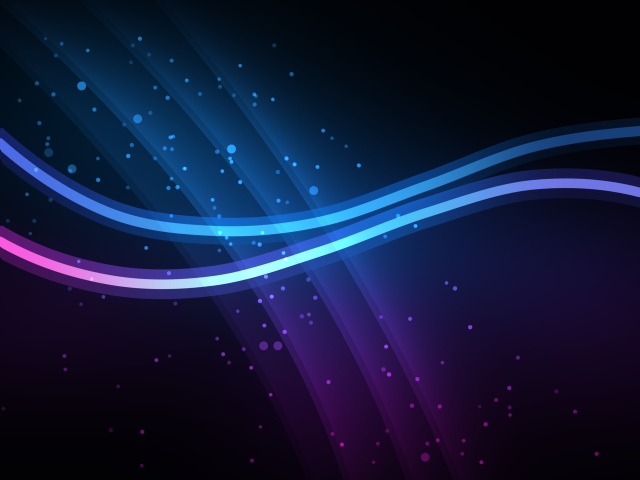
This background is drawn by a Shadertoy shader. Its source:

```glsl
float hash(float n) {
    return fract(sin(n * 127.1) * 43758.55);
}

float glow(vec2 p, vec2 center, vec2 spread) {
    vec2 q = (p - center) / spread;
    return exp(-dot(q, q));
}

// Smooth curve through heights spaced evenly along x
float curveHeight(float x, float heights[9]) {
    float s = clamp(x / 0.2222, 0.0, 5.999);
    int i = int(s);
    float f = s - float(i);
    float a = heights[i], b = heights[i + 1], c = heights[i + 2], d = heights[i + 3];
    return b + 0.5 * f * (c - a + f * (2.0 * a - 5.0 * b + 4.0 * c - d
             + f * (3.0 * (b - c) + d - a)));
}

float curveDistance(vec2 p, float heights[9]) {
    float e = 0.004;
    float h = curveHeight(p.x, heights);
    float slope = (curveHeight(p.x + e, heights) - curveHeight(p.x - e, heights)) / (2.0 * e);
    return (p.y - h) / sqrt(1.0 + slope * slope);
}

// Four colours from left to right
vec3 ramp(float x, vec3 a, vec3 b, vec3 c, vec3 d) {
    vec3 color = mix(a, b, smoothstep(0.0, 0.5, x));
    color = mix(color, c, smoothstep(0.5, 0.85, x));
    return mix(color, d, smoothstep(0.78, 1.2, x));
}

float band(float d, float halfWidth, float aa) {
    return 1.0 - smoothstep(halfWidth - aa, halfWidth + aa, abs(d));
}

vec3 ribbon(vec3 base, float d, float width, float coreWidth, vec3 core, vec3 rim, float aa) {
    base += rim * 0.07 * exp(-abs(d) / 0.035);
    vec3 shade = rim * mix(0.72, 1.0, smoothstep(-aa, aa, d));
    base = mix(base, shade, 0.85 * band(d, width, aa));
    return mix(base, core, band(d, coreWidth, aa));
}

// Sheet with a crisp left edge, an inner fold and a fading right side
float sheet(vec2 p, vec3 bend, float fade, float aa) {
    float t = 1.0 - p.y;
    float slope = bend.y + 2.0 * bend.z * t;
    float d = (p.x - bend.x - t * (bend.y + t * bend.z)) / sqrt(1.0 + slope * slope);
    float edge = 0.6 * smoothstep(-aa, aa, d) + 0.4 * smoothstep(-aa, aa, d - 0.014);
    return edge * exp(-max(d, 0.0) / fade);
}

vec3 heightTint(float y) {
    vec3 color = mix(vec3(0.75, 0.08, 0.68), vec3(0.60, 0.28, 0.92), smoothstep(0.08, 0.34, y));
    return mix(color, vec3(0.18, 0.60, 0.95), smoothstep(0.32, 0.52, y));
}

vec3 backdrop(vec2 p) {
    vec3 color = vec3(0.004, 0.004, 0.012);
    color += vec3(0.01, 0.10, 0.20) * glow(p, vec2(0.66, 0.55), vec2(0.34, 0.22));
    color += vec3(0.00, 0.09, 0.16) * glow(p, vec2(0.26, 0.74), vec2(0.38, 0.27));
    color += vec3(0.03, 0.04, 0.13) * glow(p, vec2(1.05, 0.46), vec2(0.42, 0.16));
    color += vec3(0.07, 0.01, 0.11) * glow(p, vec2(0.72, 0.20), vec2(0.26, 0.20));
    color += vec3(0.07, 0.01, 0.10) * glow(p, vec2(0.10, 0.34), vec2(0.38, 0.18));
    color += vec3(0.07, 0.01, 0.10) * glow(p, vec2(1.25, 0.30), vec2(0.32, 0.20));
    return color;
}

vec3 sparkles(vec2 p, float aa) {
    vec3 color = vec3(0.0);
    for (int i = 0; i < 165; i++) {
        float n = float(i) + 1.0;
        float y = 0.03 + 0.9 * hash(n);
        float t = 1.0 - y;
        float x = i % 3 == 0 ? 0.6 * hash(n + 211.3)
                : 0.12 + 0.85 * t + 0.65 * (hash(n + 57.7) - 0.45);
        float large = step(0.91, hash(n + 91.9));
        float radius = mix(0.0035 + 0.001 * hash(n + 17.3), 0.0092, large);
        float power = mix(0.3, 0.9, hash(n + 33.1));
        power *= mix(0.6, 1.0, glow(vec2(x, y), vec2(0.7, 0.45), vec2(0.5, 0.35)));
        color += heightTint(y) * power * band(length(p - vec2(x, y)), radius, aa);
    }
    return color;
}

void mainImage(out vec4 fragColor, in vec2 fragCoord) {
    vec2 p = fragCoord / iResolution.xy * vec2(1.3333, 1.0);
    float aa = 0.7 / iResolution.y;
    vec3 color = backdrop(p);

    // Sweeping translucent sheets
    float sheen = 0.40 * sheet(p, vec3(-0.104, 1.097, -0.354), 0.13, aa)
                + 0.95 * sheet(p, vec3(-0.009, 1.137, -0.413), 0.085, aa)
                + 0.85 * sheet(p, vec3(0.165, 1.030, -0.350), 0.07, aa)
                + 0.80 * sheet(p, vec3(0.321, 0.845, -0.222), 0.06, aa);
    sheen *= smoothstep(1.1, 0.65, p.y) * smoothstep(-0.25, 0.35, p.y);
    color += heightTint(p.y) * vec3(0.30, 0.32, 0.35) * sheen;

    // Upper and lower ribbons
    float upper = curveDistance(p, float[9](0.95, 0.701, 0.559, 0.519, 0.538, 0.613, 0.694, 0.727, 0.73));
    float lower = curveDistance(p, float[9](0.67, 0.497, 0.418, 0.415, 0.476, 0.557, 0.615, 0.599, 0.50));
    vec3 upperCore = ramp(p.x, vec3(0.30, 0.42, 0.90), vec3(0.22, 0.66, 0.92), vec3(0.20, 0.62, 0.92), vec3(0.09, 0.25, 0.48));
    vec3 upperRim = ramp(p.x, vec3(0.09, 0.15, 0.45), vec3(0.07, 0.36, 0.72), vec3(0.05, 0.30, 0.62), vec3(0.02, 0.08, 0.17));
    vec3 lowerCore = ramp(p.x, vec3(0.98, 0.35, 0.88), vec3(0.66, 0.94, 0.98), vec3(0.28, 0.76, 0.96), vec3(0.44, 0.46, 0.90));
    vec3 lowerRim = ramp(p.x, vec3(0.42, 0.10, 0.50), vec3(0.24, 0.28, 0.72), vec3(0.09, 0.40, 0.82), vec3(0.10, 0.10, 0.32));
    vec3 lift = 1.0 + vec3(0.12, 0.28, 0.22) * sheen;
    color = ribbon(color, upper, 0.028, 0.0105, upperCore * lift, upperRim * lift, aa);
    color = ribbon(color, lower, 0.031, 0.0100, lowerCore * lift, lowerRim * lift, aa);

    // Drifting light points
    color += sparkles(p, aa);
    fragColor = vec4(clamp(color, 0.0, 1.0), 1.0);
}
```
